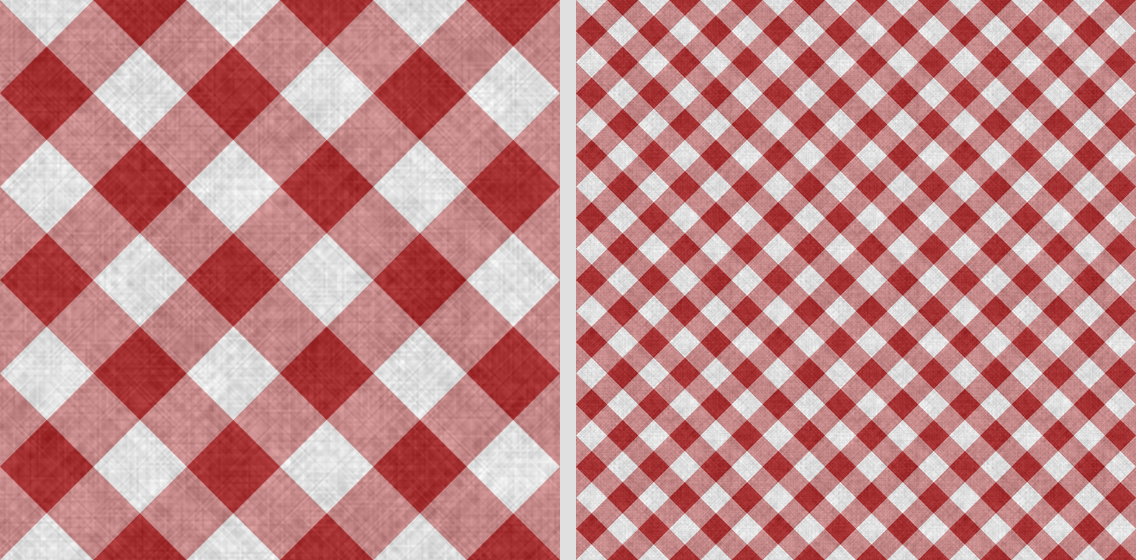
Left, the tile; right, the same tile 3 across and 3 down.
Write a Shadertoy shader that draws this pattern.

```glsl
// Diagonal gingham cloth: red, pink and white diamonds with a fine woven grain.
#define REPEATS 3.0
#define WHITE vec3(0.875, 0.873, 0.875)
#define PINK vec3(0.765, 0.530, 0.530)
#define RED vec3(0.640, 0.185, 0.190)
#define THREADS 64.0       // diagonal threads per repeat
#define FINE_THREADS 240.0 // upright threads across the canvas
#define DIAGONAL_GRAIN 0.075
#define BROAD_GRAIN 0.035
#define FINE_GRAIN 0.065

float hash(vec2 p) {
    uvec2 q = uvec2(ivec2(p)) * uvec2(1597334673u, 3812015801u);
    uint n = (q.x ^ q.y) * 1597334673u;
    n ^= n >> 15;
    n *= 2246822519u;
    n ^= n >> 13;
    return float(n >> 8) / 16777216.0;
}

// Value noise from -0.5 to 0.5 that wraps after a whole period
float wrapNoise(vec2 p, vec2 period, float seed) {
    vec2 cell = floor(p);
    vec2 f = fract(p);
    f = f * f * (3.0 - 2.0 * f);
    vec2 a = mod(cell, period);
    vec2 b = mod(cell + 1.0, period);
    vec2 shift = vec2(seed * 521.0, seed * 137.0);
    float low = mix(hash(a + shift), hash(vec2(b.x, a.y) + shift), f.x);
    float high = mix(hash(vec2(a.x, b.y) + shift), hash(b + shift), f.x);
    return mix(low, high, f.y) - 0.5;
}

// Long streaks: many cells across the thread, few along it
float streaks(vec2 p, float span, float across, float along, float seed) {
    vec2 density = vec2(across, along);
    return wrapNoise(p * density, span * density, seed);
}

// Coverage of the dyed half of each repeat
float stripe(float t) {
    float inside = 0.25 - abs(fract(t + 0.25) - 0.5);
    float blur = 0.5 * fwidth(t);
    return smoothstep(-blur, blur, inside);
}

void mainImage(out vec4 fragColor, in vec2 fragCoord) {
    vec2 uv = fragCoord / iResolution.xy;
    vec2 weave = REPEATS * vec2(uv.x + uv.y, uv.x - uv.y);

    // Two crossing stripe sets
    float warp = stripe(weave.x + 0.5);
    float weft = stripe(weave.y + 0.5);
    vec3 color = mix(mix(WHITE, PINK, warp), mix(PINK, RED, warp), weft);

    // Diagonal threads, soft broad bands and an upright linen grain
    float grain = DIAGONAL_GRAIN * (streaks(weave, REPEATS, THREADS, 2.0, 1.0)
                                  + streaks(weave.yx, REPEATS, THREADS, 2.0, 2.0));
    grain += BROAD_GRAIN * (streaks(weave, REPEATS, 16.0, 2.0, 3.0)
                          + streaks(weave.yx, REPEATS, 16.0, 2.0, 4.0));
    grain += FINE_GRAIN * (streaks(uv, 1.0, FINE_THREADS, 14.0, 5.0)
                         + streaks(uv.yx, 1.0, FINE_THREADS, 14.0, 6.0));

    // Dark dye shows less of the grain
    float strength = mix(1.0, 0.75, warp * weft);
    fragColor = vec4(clamp(color + grain * strength, 0.0, 1.0), 1.0);
}
```
